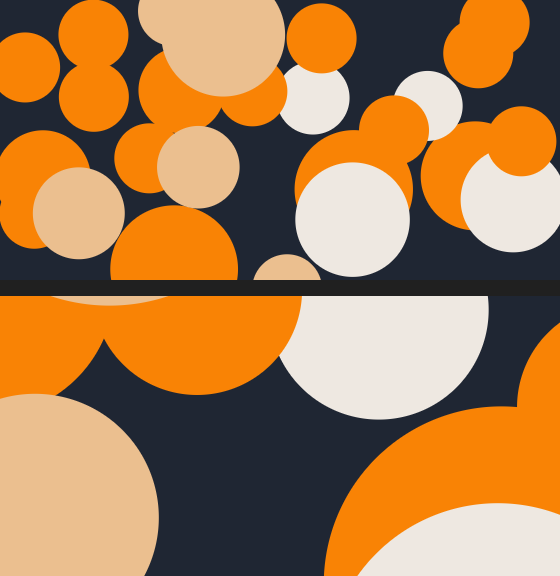
Top: the whole. Bottom: its middle third, enlarged.
This background is drawn by a Shadertoy shader. Its source:

```glsl
#define DISC_COUNT 25
#define MIN_RADIUS 0.125
#define MAX_RADIUS 0.235
#define JITTER 0.28
#define ORANGE_SHARE 0.63
#define WHITE_SHARE 0.18
#define NAVY vec3(0.122, 0.149, 0.200)
#define ORANGE vec3(0.976, 0.514, 0.020)
#define TAN vec3(0.922, 0.749, 0.561)
#define WHITE vec3(0.933, 0.910, 0.882)

float hash(vec2 p) {
    return fract(sin(dot(p, vec2(12.9898, 78.233))) * 43758.5453);
}

// Evenly spread sequence, loosened by a random offset
vec2 discCenter(float id, float aspect) {
    vec2 spread = fract(0.3 + id * vec2(0.75488, 0.56984));
    vec2 offset = vec2(hash(vec2(id, 1.0)), hash(vec2(id, 2.0))) - 0.5;
    return spread * vec2(aspect, 1.0) + JITTER * offset;
}

// Small sizes are raised to one common minimum
float discRadius(float id) {
    return max(MIN_RADIUS, MAX_RADIUS * fract(id * 0.41421));
}

vec3 discColor(float id) {
    float pick = fract(id * 0.61803);
    if (pick < ORANGE_SHARE) return ORANGE;
    return pick < ORANGE_SHARE + WHITE_SHARE ? WHITE : TAN;
}

void mainImage(out vec4 fragColor, in vec2 fragCoord) {
    vec2 uv = fragCoord / iResolution.y;
    float aspect = iResolution.x / iResolution.y;
    float pixel = 1.0 / iResolution.y;
    vec3 color = NAVY;

    // Later discs cover earlier ones
    for (int i = 0; i < DISC_COUNT; i++) {
        float id = float(i);
        float dist = length(uv - discCenter(id, aspect)) - discRadius(id);
        float coverage = clamp(0.5 - dist / pixel, 0.0, 1.0);
        color = mix(color, discColor(id), coverage);
    }

    fragColor = vec4(color, 1.0);
}
```
